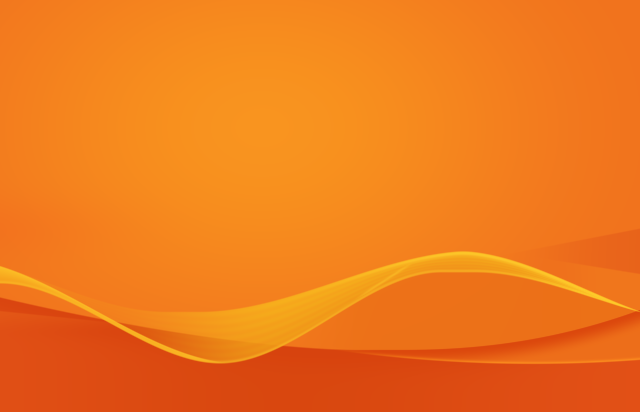
Reproduce this background procedurally as a WebGL 2 fragment shader.

```glsl
#version 300 es
precision highp float;
// Draws a glowing orange backdrop with a folded golden ribbon above red waves.
uniform vec2 u_resolution;
out vec4 fragColor;

// Soft coverage of the area below a curve
float below(float y, float curve) {
    float w = 1.0 / u_resolution.y;
    return smoothstep(-w, w, curve - y);
}

// Thin glow that fades away from a curve
float glow(float y, float curve, float width) {
    float d = (y - curve) / width;
    return exp(-d * d);
}

float ribbonTop(float x) {
    return 0.387 - 0.144 * smoothstep(-0.117, 0.26, x)
         + 0.148 * smoothstep(0.312, 0.742, x)
         - 0.186 * smoothstep(0.71, 1.12, x);
}

float ribbonBottom(float x) {
    return 0.312 - 0.194 * smoothstep(0.0, 0.345, x)
         + 0.221 * smoothstep(0.345, 0.69, x)
         - 0.121 * smoothstep(0.742, 1.107, x);
}

float brightFold(float x) {
    return 0.374 - 0.257 * smoothstep(-0.078, 0.378, x);
}

float redWave(float x) {
    return 0.15 + 0.128 * pow(max(1.0 - x / 0.56, 0.0), 1.6)
         + 0.097 * pow(max((x - 0.625) / 0.375, 0.0), 2.2);
}

float lowWave(float x) {
    return 0.117 + 0.35 * (x - 0.833) * (x - 0.833);
}

vec3 backdrop(vec2 p) {
    float r = length((p - vec2(0.41, 0.69)) * vec2(1.0, 0.9));
    vec3 col = mix(vec3(0.975, 0.58, 0.12), vec3(0.945, 0.45, 0.115),
                   smoothstep(0.0, 0.65, r));
    col.g -= 0.025 * glow(p.y, 0.45, 0.07) * smoothstep(0.35, 0.0, p.x);
    // Reddish veil at the right, with a paler stripe under it
    float veil = below(p.y, 0.385 + 0.3 * (p.x - 0.8)) * smoothstep(0.76, 1.0, p.x);
    col = mix(col, vec3(0.90, 0.37, 0.10), 0.75 * veil);
    float stripe = below(p.y, 0.365 - 0.25 * (p.x - 0.88));
    return mix(col, vec3(0.95, 0.48, 0.11), 0.8 * stripe * smoothstep(0.82, 0.95, p.x));
}

void main() {
    vec2 p = gl_FragCoord.xy / u_resolution;
    float x = p.x, y = p.y;
    float top = ribbonTop(x), bottom = ribbonBottom(x);
    float fold = brightFold(x), red = redWave(x), low = lowWave(x);
    vec3 col = backdrop(p);

    // Warm hollow under the ribbon
    float hollow = below(y, bottom) * smoothstep(0.4, 0.6, x);
    col = mix(col, vec3(0.925, 0.44, 0.09), 0.9 * hollow);

    // Red base, darkest just below its crest
    vec3 base = mix(vec3(0.89, 0.32, 0.09), vec3(0.85, 0.28, 0.06),
                    exp(-7.0 * (x - 0.45) * (x - 0.45)));
    base = mix(base, vec3(0.84, 0.25, 0.05), 0.65 * glow(y, red, 0.05));
    col = mix(col, base, below(y, red));

    // Faint veils in the lower left
    float veilEdge = 0.245 - 0.16 * x;
    float leftVeil = below(y, veilEdge) * smoothstep(0.185, 0.25, y);
    col = mix(col, vec3(0.91, 0.38, 0.10), 0.6 * leftVeil * smoothstep(0.3, 0.1, x));

    // Orange sheet between the two lower waves
    float sheet = below(y, red) * (1.0 - below(y, low)) * smoothstep(0.48, 0.62, x);
    float depth = smoothstep(0.0, 0.05, red - y);
    vec3 sheetColor = mix(vec3(0.86, 0.28, 0.05), vec3(0.93, 0.43, 0.10), depth);
    col = mix(col, sheetColor, sheet);
    col += vec3(0.06, 0.13, 0.02) * glow(y, low, 0.005) * smoothstep(0.5, 0.65, x)
         * (1.0 - below(y, low));

    // Translucent ribbon body with fine lengthwise filaments
    float across = clamp((y - bottom) / max(top - bottom, 0.004), 0.0, 1.0);
    float body = below(y, top) * (1.0 - below(y, bottom));
    vec3 gold = mix(vec3(0.94, 0.60, 0.09), vec3(0.97, 0.70, 0.11), across);
    gold = mix(gold, vec3(0.98, 0.75, 0.13), smoothstep(0.78, 0.95, x));
    gold.g += 0.012 * sin(across * 40.0 + 5.0 * x);
    float opacity = 0.15 + 0.75 * smoothstep(0.16, 0.45, x);
    opacity -= 0.25 * (1.0 - across) * glow(x, 0.69, 0.08);
    col = mix(col, gold, body * opacity);

    // Bright golden fold on the left
    float inFold = below(y, fold) * (1.0 - below(y, bottom)) * smoothstep(0.38, 0.3, x);
    float foldAcross = clamp((y - bottom) / max(fold - bottom, 0.004), 0.0, 1.0);
    vec3 foldColor = mix(vec3(0.96, 0.61, 0.10), vec3(0.99, 0.77, 0.15), foldAcross);
    col = mix(col, foldColor, 0.92 * inFold);

    // Lit ribbon rims and the crossing crease
    vec3 rim = vec3(1.0, 0.82, 0.18);
    float topRim = glow(y, top - 0.004, 0.006) * smoothstep(0.4, 0.75, x);
    float bottomRim = glow(y, bottom + 0.003, 0.004) * (0.35 + 0.3 * smoothstep(0.75, 1.0, x));
    float crease = glow(y, 0.291 + 1.0 * (x - 0.573), 0.004)
                 * smoothstep(0.55, 0.58, x) * smoothstep(0.66, 0.62, x);
    col = mix(col, rim, body * max(0.7 * topRim, max(bottomRim, 0.4 * crease)));

    fragColor = vec4(clamp(col, 0.0, 1.0), 1.0);
}
```
